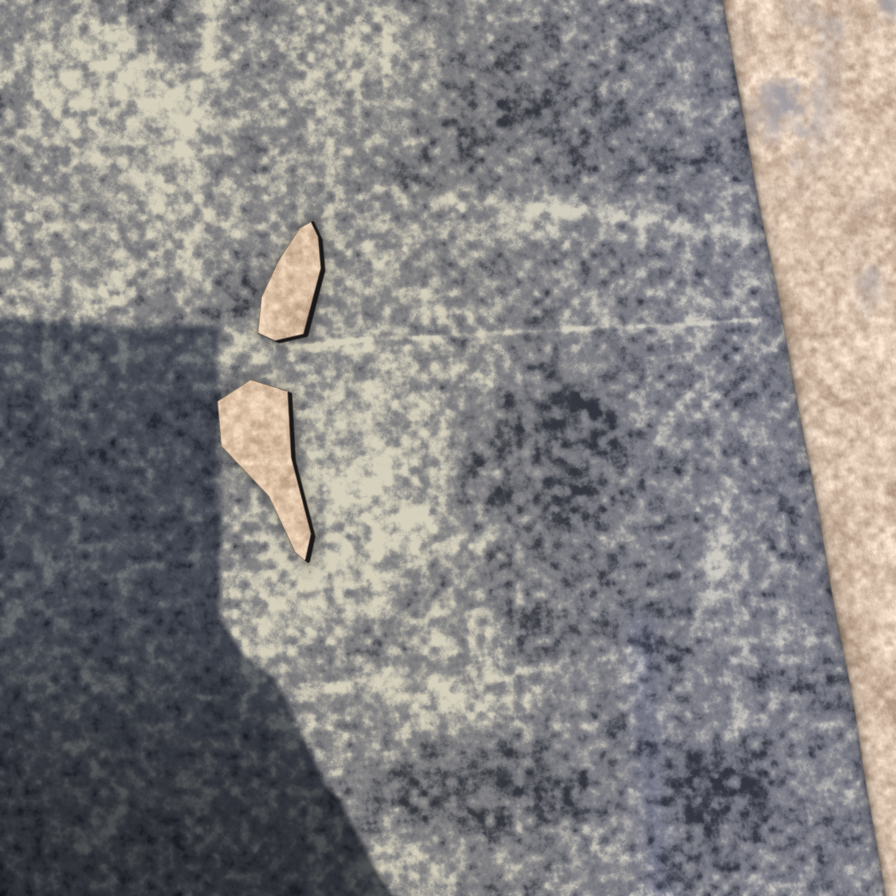
A Shadertoy shader for this texture:

```glsl
float hash(vec2 p) {
    return fract(sin(dot(p, vec2(127.1, 311.7))) * 43758.5453);
}

float noise(vec2 p) {
    vec2 i = floor(p), f = fract(p);
    f = f * f * (3.0 - 2.0 * f);
    return mix(mix(hash(i), hash(i + vec2(1, 0)), f.x),
               mix(hash(i + vec2(0, 1)), hash(i + vec2(1, 1)), f.x), f.y);
}

float fbm(vec2 p) {
    float sum = 0.0, amp = 0.5;
    for (int i = 0; i < 5; i++) {
        sum += amp * noise(p);
        p = mat2(1.6, 1.2, -1.2, 1.6) * p + 3.7;
        amp *= 0.5;
    }
    return sum;
}

float blob(vec2 p, vec2 center, vec2 radius) {
    vec2 d = (p - center) / radius;
    return exp(-dot(d, d));
}

// Soft stroke between two points
float crease(vec2 p, vec2 a, vec2 b, float width) {
    vec2 pa = p - a, ba = b - a;
    float d = length(pa - ba * clamp(dot(pa, ba) / dot(ba, ba), 0.0, 1.0));
    return exp(-d * d / (width * width));
}

// Soft stroke with one corner
float bend(vec2 p, vec2 a, vec2 b, vec2 c, float width) {
    return max(crease(p, a, b, width), crease(p, b, c, width));
}

float polygon(vec2 p, vec2 v[9]) {
    float d = 1e3, side = 1.0;
    for (int i = 0; i < 9; i++) {
        vec2 a = v[i], b = v[(i + 8) % 9], e = b - a, w = p - a;
        vec2 q = w - e * clamp(dot(w, e) / dot(e, e), 0.0, 1.0);
        d = min(d, dot(q, q));
        bvec3 c = bvec3(p.y >= a.y, p.y < b.y, e.x * w.y > e.y * w.x);
        if (all(c) || !any(c)) side = -side;
    }
    return side * sqrt(d);
}

float holes(vec2 p) {
    vec2 upper[9] = vec2[9](vec2(.349, .751), vec2(.358, .732), vec2(.361, .698),
        vec2(.342, .626), vec2(.312, .619), vec2(.290, .629), vec2(.294, .668),
        vec2(.312, .707), vec2(.336, .744));
    vec2 lower[9] = vec2[9](vec2(.245, .551), vec2(.280, .574), vec2(.324, .560),
        vec2(.328, .486), vec2(.350, .401), vec2(.344, .374), vec2(.331, .385),
        vec2(.302, .447), vec2(.249, .503));
    return min(polygon(p, upper), polygon(p, lower)) - 0.002;
}

vec3 ground(vec2 p) {
    float grit = 0.5 + 1.3 * (fbm(p * 120.0) - 0.48) + 0.6 * (fbm(p * 20.0) - 0.48);
    vec3 col = mix(vec3(.70, .60, .52), vec3(1, .92, .84), clamp(grit, 0.0, 1.0));
    float stain = blob(p, vec2(.88, .89), vec2(.04, .07)) + blob(p, vec2(.97, .99), vec2(.05, .03))
                + 0.6 * blob(p, vec2(.97, .71), vec2(.015, .05));
    return mix(col, vec3(.62, .61, .64), min(stain, 1.0) * smoothstep(.35, .6, fbm(p * 28.0)));
}

// Worn patches: positive is pale dust, negative is bare sheet
float wear(vec2 p) {
    float w = .30 * blob(p, vec2(.12, .89), vec2(.12)) + .12 * blob(p, vec2(.12, .68), vec2(.20, .07));
    w += .32 * blob(p, vec2(.43, .46), vec2(.11, .18)) + .25 * blob(p, vec2(.30, .30), vec2(.06, .08));
    w += .28 * blob(p, vec2(.51, .21), vec2(.10, .04)) + .24 * blob(p, vec2(.45, .02), vec2(.07, .04));
    w += .20 * blob(p, vec2(.40, .92), vec2(.07, .10)) + .15 * blob(p, vec2(.55, .76), vec2(.18, .03));
    w -= .30 * blob(p, vec2(.18, .99), vec2(.05)) + .20 * blob(p, vec2(.58, .88), vec2(.13, .09));
    w -= .26 * blob(p, vec2(.63, .49), vec2(.09)) + .20 * blob(p, vec2(.62, .36), vec2(.10));
    w -= .26 * blob(p, vec2(.56, .12), vec2(.13, .06)) + .24 * blob(p, vec2(.82, .10), vec2(.08));
    return w - .32 * blob(p, vec2(.265, .68), vec2(.025, .045));
}

float folds(vec2 p) {
    float f = bend(p, vec2(.245, 1), vec2(.207, .84), vec2(.23, .76), .013);
    f += .8 * crease(p, vec2(.23, .76), vec2(.29, .725), .007);
    f += .9 * bend(p, vec2(.47, .778), vec2(.65, .766), vec2(.85, .733), .007);
    f += bend(p, vec2(.32, .612), vec2(.55, .629), vec2(.85, .643), .003);
    f += .7 * bend(p, vec2(.36, .232), vec2(.57, .245), vec2(.70, .275), .009);
    f += .6 * crease(p, vec2(.25, .02), vec2(.39, .15), .004);
    f -= .8 * crease(p, vec2(.54, .49), vec2(.42, .27), .009) + .7 * crease(p, vec2(.56, .46), vec2(.45, .28), .005);
    f -= .8 * bend(p, vec2(.56, .49), vec2(.64, .56), vec2(.76, .47), .015);
    f -= .8 * crease(p, vec2(.38, .655), vec2(.52, .62), .006) + .7 * crease(p, vec2(.39, .592), vec2(.58, .555), .008);
    return f - .6 * crease(p, vec2(.72, .28), vec2(.93, .23), .012);
}

vec3 sheet(vec2 p) {
    vec2 warped = p + .035 * (vec2(fbm(p * 12.0), fbm(p * 12.0 + 9.0)) - 0.5);
    float grain = 0.4 * (fbm(p * 17.0) - 0.48) + 1.1 * (fbm(p * 95.0) - 0.48);
    float tone = 0.53 + wear(warped) + grain + 0.28 * folds(mix(p, warped, 0.25)) * (0.6 + 0.7 * noise(p * 50.0));
    // Curved dusty mark
    float crescent = blob(p, vec2(.797, .385), vec2(.027, .06)) - 0.8 * blob(p, vec2(.775, .40), vec2(.018, .045));
    tone = clamp(tone + 0.5 * max(crescent, 0.0), 0.0, 1.0);
    vec3 col = mix(vec3(.21, .22, .25), vec3(.50, .50, .51), smoothstep(0.0, .5, tone));
    col = mix(col, vec3(.84, .82, .74), smoothstep(.45, 1.0, tone));
    float blue = smoothstep(.45, .85, p.x) * 0.55 + 0.5 * crease(p, vec2(.715, .30), vec2(.735, 0), .018);
    return mix(col, col * vec3(.93, .95, 1.07), min(blue, 1.0));
}

// Cast shadow with a corner and a slanting lower edge
float shade(vec2 p) {
    vec2 q = p + .01 * (noise(p * 22.0) - 0.5);
    float side = .246 + .85 * clamp(.31 - q.y, 0.0, .07) + .53 * max(.24 - q.y, 0.0);
    return smoothstep(-.006, .006, side - q.x) * smoothstep(-.007, .007, .641 - .02 * q.x - q.y);
}

void mainImage(out vec4 fragColor, in vec2 fragCoord) {
    vec2 p = fragCoord / iResolution.xy;
    float soft = 1.2 / iResolution.y;
    vec3 floorCol = ground(p), col = sheet(p);
    vec3 dim = vec3(.44, .47, .53) * (0.82 + 0.4 * smoothstep(.05, .4, p.y));
    col *= mix(vec3(1), dim, shade(p));
    // Torn openings with a thick dark rim on the right
    float hole = holes(p);
    float lit = max(hole, holes(p + vec2(.005, -.003)));
    col *= 1.0 - 0.25 * exp(-max(hole, 0.0) * 160.0);
    col = mix(col, vec3(.10, .09, .09), smoothstep(soft, -soft, hole));
    col = mix(col, floorCol * vec3(1, .98, .94), smoothstep(soft, -soft, lit));
    // Sheet border and its contact shadow
    float border = p.x - .99 + .183 * p.y - .004 * (noise(vec2(p.y * 9.0, 2)) - 0.5);
    floorCol *= 1.0 - 0.4 * exp(-max(border, 0.0) * 220.0);
    col *= 1.0 - 0.25 * exp(-abs(border) * 180.0);
    fragColor = vec4(mix(col, floorCol, smoothstep(-soft, soft, border)), 1.0);
}
```
